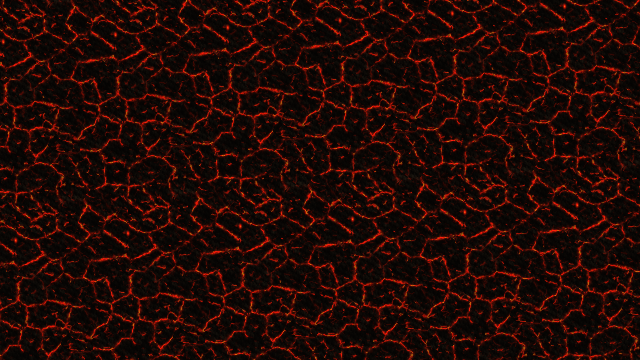
This texture is drawn by a Shadertoy shader. Its source:

```glsl
// Cracked dark lava crust with glowing red seams, repeated on a slightly tilted grid of tall tiles.

const float TAU = 6.28318;
const vec2 TILE_SIZE = vec2(0.3125, 0.553);   // in canvas heights
const vec2 TILE_ORIGIN = vec2(0.009, 0.884);
const float TILT = 0.063;

const vec3 ROCK_DARK = vec3(0.014, 0.010, 0.007);
const vec3 ROCK_PALE = vec3(0.105, 0.085, 0.058);
const vec3 LAVA_RED = vec3(0.97, 0.085, 0.012);
const vec3 LAVA_AMBER = vec3(0.84, 0.44, 0.04);

vec2 hash2(vec2 p) {
    vec3 q = fract(p.xyx * vec3(0.1031, 0.1030, 0.0973));
    q += dot(q, q.yzx + 33.33);
    return fract((q.xx + q.yz) * q.zy);
}

// Sum of sines with whole-number frequencies, so it wraps on the tile.
// Directions advance by the golden angle so that no grain direction dominates.
float layeredSines(vec2 t, float baseFreq, float seed) {
    float sum = 0.0, amp = 0.5, freq = baseFreq;
    for (int i = 0; i < 5; i++) {
        vec2 h = hash2(vec2(float(i) + 1.0, seed)) * TAU;
        float angle = seed + 2.4 * float(i);
        vec2 k = round(freq * vec2(cos(angle), 1.77 * sin(angle)));
        sum += amp * sin(TAU * dot(k, t) + h.y + 2.0 * sum);
        amp *= 0.68;
        freq *= 1.5;
    }
    return sum;
}

vec2 cellPoint(vec2 cell, vec2 grid, float seed) {
    return cell + 0.1 + 0.8 * hash2(mod(cell, grid) + seed);
}

// Wrapping cellular seams: x = heat of the seams, y = distance to the cell centre, z = tone of the cell.
vec3 cellSeams(vec2 t, vec2 grid, float width, float soft, float keep, float seed) {
    vec2 p = t * grid;
    vec2 base = floor(p), home = base, homePoint = base;
    float nearest = 100.0;
    for (int j = -1; j <= 1; j++)
    for (int i = -1; i <= 1; i++) {
        vec2 cell = base + vec2(i, j);
        vec2 point = cellPoint(cell, grid, seed);
        float d = length(point - p);
        if (d < nearest) { nearest = d; home = cell; homePoint = point; }
    }
    float heat = 0.0;
    float unit = TILE_SIZE.x / grid.x;
    vec2 homeId = mod(home, grid);
    for (int j = -2; j <= 2; j++)
    for (int i = -2; i <= 2; i++) {
        if (i == 0 && j == 0) continue;
        vec2 cell = home + vec2(i, j);
        vec2 point = cellPoint(cell, grid, seed);
        vec2 normal = normalize(point - homePoint);
        float d = unit * dot(0.5 * (homePoint + point) - p, normal);
        // Each shared edge gets its own strength; weak ones vanish, level ones last longer.
        vec2 id = mod(cell, grid);
        float chance = hash2(id + homeId + 0.37 * id * homeId + seed).x;
        chance += 0.3 * (abs(normal.y) - 0.6);
        float strength = smoothstep(1.0 - keep, 1.2 - keep, chance) * (0.6 + 0.4 * min(chance, 1.0));
        float softened = sqrt(d * d + soft * soft) - 0.8 * soft;
        heat = max(heat, strength * exp(-softened / width));
    }
    return vec3(heat, nearest, hash2(homeId + seed + 5.0).y);
}

// Offset from the nearest repeat of a point in the tile, in canvas units.
vec2 tileOffset(vec2 t, vec2 centre) {
    return (fract(t - centre + 0.5) - 0.5) * TILE_SIZE;
}

float plate(vec2 t, vec2 centre, float radius) {
    return 1.0 - smoothstep(0.65 * radius, radius, length(tileOffset(t, centre)));
}

void mainImage(out vec4 fragColor, in vec2 fragCoord) {
    // Tilted tile coordinates
    vec2 p = fragCoord / iResolution.y - TILE_ORIGIN;
    float c = cos(TILT), s = sin(TILT);
    vec2 t = vec2(c * p.x + s * p.y, c * p.y - s * p.x) / TILE_SIZE;
    float soft = 0.3 / iResolution.y;

    // Angular seams with slight raggedness: main network, side cracks and chips
    vec2 ragged = vec2(layeredSines(t, 9.0, 3.0), layeredSines(t, 9.0, 8.0)) * vec2(1.0, 0.565);
    vec3 broad = cellSeams(t + 0.010 * ragged, vec2(5.0, 9.0), 0.0022, soft, 0.74, 11.0);
    vec3 fine = cellSeams(t - 0.010 * ragged, vec2(9.0, 16.0), 0.0017, soft, 0.46, 37.0);
    vec3 chips = cellSeams(t + 0.008 * ragged, vec2(22.0, 39.0), 0.0014, soft, 0.35, 71.0);

    // Pale smooth plates that few cracks cross
    float plates = max(plate(t, vec2(0.17, 0.77), 0.044), plate(t, vec2(0.52, 0.20), 0.040));

    // Wear: seams brighten, fade and break in short stretches
    float glow = smoothstep(-0.7, 0.3, layeredSines(t, 11.0, 21.0));
    float patches = smoothstep(-0.4, 0.3, layeredSines(t, 9.0, 29.0));
    float heat = broad.x * mix(0.35, 1.08, glow);
    heat = max(heat, 0.80 * fine.x * patches);
    heat = max(heat, 0.22 * chips.x * patches);
    heat *= 1.0 - 0.6 * plates;
    vec2 pool = tileOffset(t, vec2(0.0)) * vec2(1.3, 0.8);
    heat = max(heat, 1.1 * exp(-dot(pool, pool) / 0.000025));

    // Rough rock: chipped facets, fine grain and a little uneven light
    float grain = 0.5 + 0.5 * layeredSines(t, 20.0, 45.0);
    float facets = mix(0.3, 1.0, chips.z) * (1.1 - 0.6 * chips.y);
    float relief = 0.55 + 0.25 * layeredSines(t, 5.0, 52.0) + 0.3 * plates;
    vec3 color = mix(ROCK_DARK, ROCK_PALE, clamp(1.3 * grain * facets * relief, 0.0, 1.0));

    // Red seams, with thin amber threads in short stretches
    float amber = smoothstep(0.3, 0.65, layeredSines(t, 13.0, 63.0)) * smoothstep(0.28, 0.5, heat);
    color += heat * mix(LAVA_RED, LAVA_AMBER, 0.9 * amber);
    fragColor = vec4(min(color, 1.0), 1.0);
}
```
